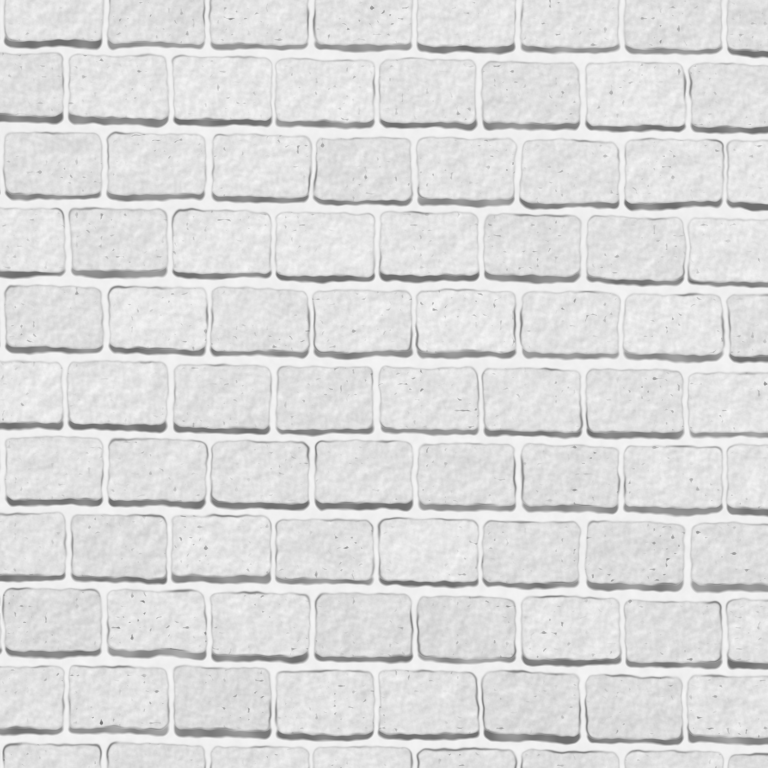
Write a three.js fragment shader that draws this texture.

```glsl
// Whitewashed brick wall: slightly tilted staggered courses of rounded bricks,
// each a jittered box distance with a soft shadow under its lower edge.
// Gradient noise bends the edges and adds mottling, relief, pits and grime.
varying vec2 vUv;

const vec2 PITCH = vec2(0.1345, 0.0995);     // brick spacing across and up
const vec2 HALF_SIZE = vec2(0.0645, 0.0412); // half extent of a brick face
const float FIRST_COURSE = 0.033;            // height of the lowest full course
const float TILT = 0.013;                    // fall of the courses to the right
const vec3 PAINT = vec3(0.91);
const vec3 MORTAR = vec3(0.945);
const vec3 SHADOW_DARK = vec3(0.43);
const vec3 SHADOW_PALE = vec3(0.68);
const vec3 GRIME = vec3(0.36);

vec2 hash2(vec2 p) {
  vec3 q = fract(p.xyx * vec3(0.1031, 0.1030, 0.0973));
  q += dot(q, q.yzx + 33.33);
  return fract((q.xx + q.yz) * q.zy);
}

// Gradient noise, roughly -0.7 to 0.7
float corner(vec2 cell, vec2 offset, vec2 f) {
  float angle = 6.2832 * hash2(cell + offset).x;
  return dot(vec2(cos(angle), sin(angle)), f - offset);
}

float gradientNoise(vec2 p) {
  vec2 i = floor(p);
  vec2 f = fract(p);
  vec2 u = f * f * f * (f * (f * 6.0 - 15.0) + 10.0);
  float lower = mix(corner(i, vec2(0.0), f), corner(i, vec2(1.0, 0.0), f), u.x);
  float upper = mix(corner(i, vec2(0.0, 1.0), f), corner(i, vec2(1.0), f), u.x);
  return mix(lower, upper, u.y);
}

float fbm(vec2 p) {
  float sum = 0.0;
  float weight = 0.55;
  for (int i = 0; i < 4; i++) {
    sum += weight * gradientNoise(p);
    p = mat2(1.6, 1.2, -1.2, 1.6) * p + 7.3;
    weight *= 0.55;
  }
  return sum;
}

float roundedBox(vec2 p, vec2 halfSize, float radius) {
  vec2 q = abs(p) - halfSize + radius;
  return length(max(q, 0.0)) + min(max(q.x, q.y), 0.0) - radius;
}

float coverage(float d, float softness) {
  return 1.0 - smoothstep(-softness, softness, d);
}

// Uneven laying: tilt, slow sag and chipped outlines
vec2 bendWall(vec2 p) {
  vec2 wobble = vec2(gradientNoise(p * 17.0), gradientNoise(p * 17.0 + 40.0));
  vec2 chips = vec2(gradientNoise(p * 70.0 + 9.0), gradientNoise(p * 70.0 + 60.0));
  float sag = 0.005 * gradientNoise(p * 3.0 + 5.0);
  return p + vec2(0.0, TILT * (p.x - 0.5) + sag) + 0.0035 * wobble + 0.0022 * chips;
}

// Painted surface: broad mottling, side-lit relief and scattered pits
vec3 paintedFace(vec2 p, vec3 base, float wear) {
  float relief = fbm(p * 48.0) - fbm(p * 48.0 + vec2(-0.16, 0.2));
  float grain = gradientNoise(p * 150.0);
  vec3 color = base + 0.055 * fbm(p * 26.0 + 3.0) + 0.11 * relief + 0.035 * grain;
  float patches = smoothstep(-0.25, 0.45, gradientNoise(p * 19.0 + 20.0));
  float pits = smoothstep(0.32, 0.62, gradientNoise(p * vec2(125.0, 145.0) + 80.0));
  return mix(color, GRIME, pits * patches * wear);
}

void main() {
  vec2 p = bendWall(vUv);

  // Course, stagger and position inside the brick cell
  float course = floor((p.y - FIRST_COURSE) / PITCH.y);
  float stagger = mix(0.087, 0.137, mod(course, 2.0));
  vec2 grid = vec2((p.x - stagger) / PITCH.x, (p.y - FIRST_COURSE) / PITCH.y);
  vec2 id = floor(grid) + 50.0;
  vec2 local = fract(grid) * PITCH - vec2(0.5 * PITCH.x, 0.0525);

  // Jittered brick outline
  vec2 shapeRandom = hash2(id);
  vec2 toneRandom = hash2(id + 17.0);
  vec2 q = local - (shapeRandom - 0.5) * vec2(0.002, 0.004);
  vec2 size = HALF_SIZE - 0.0015 * toneRandom;
  float d = roundedBox(q, size, 0.011);
  float brick = coverage(d, 0.0014);

  // Brick faces over pale mortar
  float lowerWall = 1.0 - smoothstep(0.0, 0.55, vUv.y);
  float wear = 0.3 + 0.4 * toneRandom.y + 0.2 * lowerWall;
  vec3 face = PAINT - 0.035 * toneRandom.x - 0.015 * lowerWall;
  vec3 joint = MORTAR + 0.04 * fbm(p * 60.0 + 30.0);
  vec3 color = mix(joint, paintedFace(vUv, face, wear), brick);

  // Thin worn rim with occasional dark cracks
  float rimOffset = (d + 0.0005) / 0.0017;
  float rim = exp(-rimOffset * rimOffset);
  float decay = smoothstep(0.0, 0.55, gradientNoise(p * 23.0 + 11.0) + 0.15 * lowerWall);
  color = mix(color, GRIME, rim * (0.13 + 0.55 * decay));

  // Ledge shadow below each brick
  float depth = 0.0055 + 0.004 * shapeRandom.y + 0.004 * gradientNoise(p * 21.0);
  float ledge = coverage(roundedBox(q + vec2(0.0, depth), size, 0.009), 0.0022);
  float below = 1.0 - smoothstep(-0.01, 0.0, q.y + size.y - 0.01);
  float shade = ledge * (1.0 - brick) * below;
  float paleness = 0.65 * toneRandom.y + 0.7 * gradientNoise(p * 32.0 + 90.0);
  color = mix(color, mix(SHADOW_DARK, SHADOW_PALE, clamp(paleness, 0.0, 1.0)), shade);

  gl_FragColor = vec4(clamp(color, 0.0, 1.0), 1.0);
}
```
